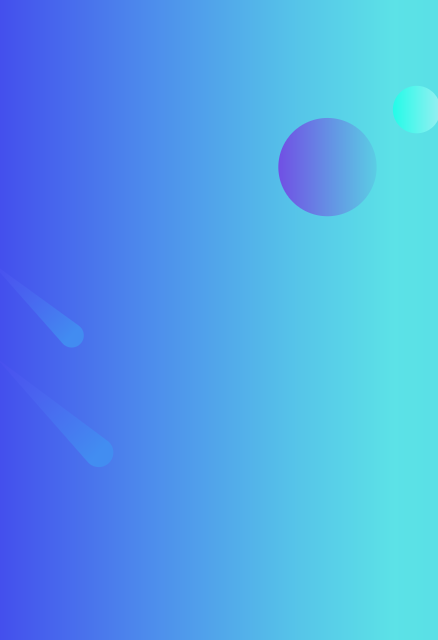
Reproduce this background procedurally as a Shadertoy shader.

```glsl
// A blue to aqua horizontal gradient with two shaded discs and two soft comets.
// The backdrop blends a few colour stops; discs and comets are distance
// functions, each filled with its own linear ramp.

#define DISC_BIG vec3(0.5117, 0.7389, 0.0768)   // centre x, y, radius
#define DISC_SMALL vec3(0.6510, 0.8288, 0.0371)
#define COMET_A vec3(0.1120, 0.4759, 0.0189)    // head x, y, radius
#define COMET_B vec3(0.1543, 0.2930, 0.0228)
#define TAIL_A vec2(-0.0156, 0.5918)            // sharp end of each tail
#define TAIL_B vec2(-0.0059, 0.4408)
#define COMET_OPACITY 0.92

const vec3 INDIGO = vec3(0.265, 0.310, 0.930);
const vec3 AZURE = vec3(0.302, 0.548, 0.925);
const vec3 SKY = vec3(0.335, 0.765, 0.912);
const vec3 AQUA = vec3(0.360, 0.885, 0.905);
const vec3 AQUA_EDGE = vec3(0.350, 0.878, 0.900);
const vec3 VIOLET = vec3(0.440, 0.310, 0.895);
const vec3 DISC_TEAL = vec3(0.355, 0.805, 0.895);
const vec3 MINT = vec3(0.140, 0.985, 0.910);
const vec3 PALE = vec3(0.590, 0.935, 0.945);
const vec3 TAIL_BLUE = vec3(0.320, 0.310, 0.945);
const vec3 HEAD_BLUE = vec3(0.255, 0.560, 0.945);

float ramp(float a, float b, float x) {
    return clamp((x - a) / (b - a), 0.0, 1.0);
}

// Antialiased coverage of a signed distance
float coverage(float d) {
    return clamp(0.5 - d * iResolution.y, 0.0, 1.0);
}

vec3 backdrop(float x) {
    vec3 c = mix(INDIGO, AZURE, ramp(0.0, 0.34, x));
    c = mix(c, SKY, ramp(0.34, 0.67, x));
    c = mix(c, AQUA, ramp(0.67, 0.90, x));
    return mix(c, AQUA_EDGE, ramp(0.90, 1.0, x));
}

vec3 drawDisc(vec3 base, vec2 p, vec3 disc, vec3 left, vec3 right) {
    vec2 q = p - disc.xy;
    vec3 fill = mix(left, right, ramp(-disc.z, disc.z, q.x));
    return mix(base, fill, coverage(length(q) - disc.z));
}

// Cone from a point to a round head, fading out toward the point
vec3 drawComet(vec3 base, vec2 p, vec2 tail, vec3 head) {
    vec2 axis = head.xy - tail;
    float len = length(axis);
    axis /= len;
    vec2 q = p - tail;
    float along = dot(q, axis);
    float across = abs(axis.x * q.y - axis.y * q.x);

    // Tangent sides join the head where the circle touches the cone
    float s = head.z / len;
    float c = sqrt(1.0 - s * s);
    float side = across * c - along * s;
    float run = along * c + across * s;
    float d = run < 0.0 ? length(q) : side;
    if (run > len * c) d = length(p - head.xy) - head.z;

    float t = ramp(0.0, len, along);
    vec3 fill = mix(TAIL_BLUE, HEAD_BLUE, t);
    float opacity = COMET_OPACITY * mix(0.35, 1.0, t);
    return mix(base, fill, coverage(d) * opacity);
}

void mainImage(out vec4 fragColor, in vec2 fragCoord) {
    vec2 p = fragCoord / iResolution.y;
    vec3 color = backdrop(fragCoord.x / iResolution.x);

    // Comets on the left
    color = drawComet(color, p, TAIL_A, COMET_A);
    color = drawComet(color, p, TAIL_B, COMET_B);

    // Discs on the upper right
    color = drawDisc(color, p, DISC_BIG, VIOLET, DISC_TEAL);
    color = drawDisc(color, p, DISC_SMALL, MINT, PALE);

    fragColor = vec4(color, 1.0);
}
```
